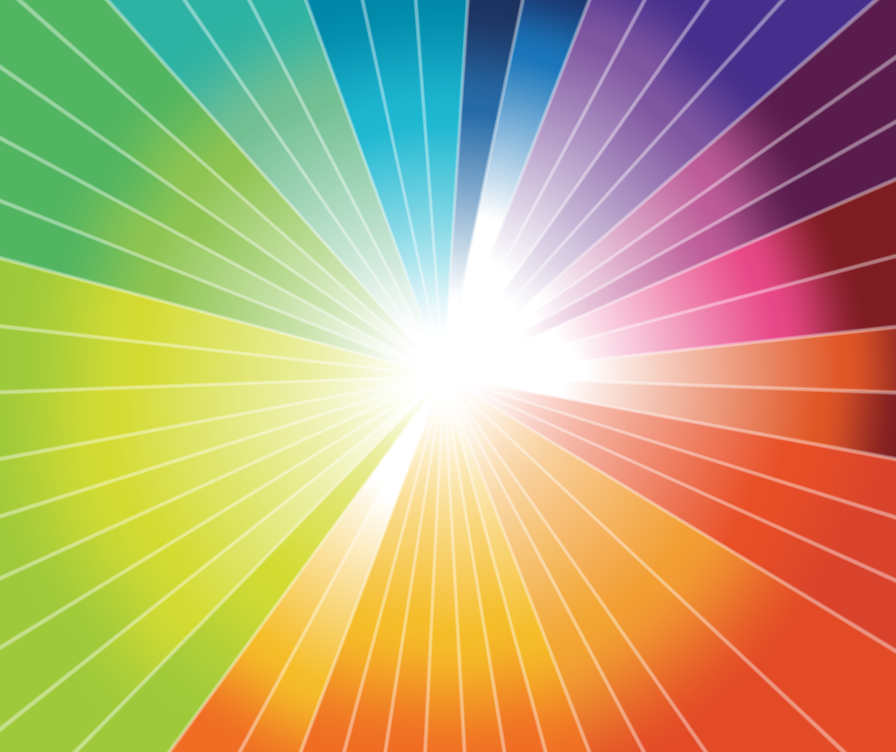
Give the GLSL for this background, as a WebGL 1 fragment shader.

```glsl
precision highp float;
// A rainbow starburst: coloured sectors fan out from a white core.
// Each sector is split into equal blades with pale rays on their edges,
// and fades along the radius from white to a mid and then an outer colour.
uniform vec2 u_resolution;

#define CENTER vec2(0.495, 0.5)
#define CORE_RADIUS 0.09
#define RAY_WIDTH 0.0045
#define RAY_STRENGTH 0.42
#define BLADE_SHIFT 0.05
#define EDGE_SOFTNESS 0.002

const vec3 WHITE = vec3(1.0);
const vec3 YELLOW_LIME = vec3(0.83, 0.86, 0.20);
const vec3 LEAF = vec3(0.62, 0.79, 0.23);
const vec3 AMBER = vec3(0.96, 0.74, 0.16);
const vec3 ORANGE = vec3(0.94, 0.43, 0.14);
const vec3 VERMILION = vec3(0.89, 0.29, 0.15);
const vec3 MAROON = vec3(0.49, 0.11, 0.13);

float radius;
float angle; // degrees, counterclockwise from the right

float hash(float n) {
  return fract(sin(n * 12.99) * 4375.85);
}

// span: start and end angle; stops: radii of white, mid and outer colour.
// Coverages of neighbouring sectors add up to one.
vec3 sector(vec2 span, float blades, vec3 stops, vec3 mid, vec3 outer) {
  float center = 0.5 * (span.x + span.y);
  float halfWidth = 0.5 * (span.y - span.x);
  float offset = mod(angle - center + 180.0, 360.0) - 180.0;
  float soft = min(degrees(EDGE_SOFTNESS / max(radius, 0.001)), 2.0);
  float coverage = smoothstep(-soft, soft, halfWidth - abs(offset));

  // Radial gradient, shifted a little from blade to blade
  float t = (offset / halfWidth * 0.5 + 0.5) * blades;
  float r = radius + BLADE_SHIFT * (hash(floor(t) + center) - 0.5);
  vec3 color = mix(WHITE, mid, clamp((r - stops.x) / (stops.y - stops.x), 0.0, 1.0));
  color = mix(color, outer, smoothstep(stops.y, stops.z, r));

  // Pale rays along the blade edges
  float edgeAngle = abs(fract(t + 0.5) - 0.5) * 2.0 * halfWidth / blades;
  float edgeDistance = radians(edgeAngle) * radius;
  float width = RAY_WIDTH * (0.6 + 0.6 * radius);
  float ray = 1.0 - smoothstep(0.2 * width, width, edgeDistance);
  return coverage * mix(color, WHITE, RAY_STRENGTH * ray);
}

void main() {
  vec2 p = (gl_FragCoord.xy - CENTER * u_resolution) / u_resolution.y;
  radius = length(p);
  angle = degrees(atan(p.y, p.x + 0.00001));
  vec3 color = vec3(0.0);

  // Pink, plum and violet
  color += sector(vec2(6.2, 23.5), 2.0, vec3(0.18, 0.45, 0.58), vec3(0.91, 0.28, 0.53), MAROON);
  color += sector(vec2(23.5, 41.0), 3.0, vec3(0.14, 0.41, 0.56), vec3(0.74, 0.36, 0.60), vec3(0.35, 0.11, 0.30));
  color += sector(vec2(41.0, 68.8), 4.0, vec3(0.14, 0.46, 0.58), vec3(0.50, 0.34, 0.63), vec3(0.27, 0.18, 0.55));

  // Blue, cyan and teal
  color += sector(vec2(68.8, 78.1), 1.0, vec3(0.20, 0.42, 0.53), vec3(0.10, 0.46, 0.73), vec3(0.10, 0.20, 0.42));
  color += sector(vec2(78.1, 86.3), 1.0, vec3(0.08, 0.33, 0.48), vec3(0.15, 0.42, 0.66), vec3(0.11, 0.20, 0.38));
  color += sector(vec2(86.3, 110.1), 3.0, vec3(0.05, 0.34, 0.52), vec3(0.12, 0.72, 0.82), vec3(0.0, 0.53, 0.66));
  color += sector(vec2(110.1, 131.8), 3.0, vec3(0.05, 0.40, 0.54), vec3(0.45, 0.75, 0.58), vec3(0.18, 0.70, 0.64));

  // Green and lime
  color += sector(vec2(131.8, 165.1), 5.0, vec3(0.04, 0.41, 0.56), vec3(0.56, 0.77, 0.32), vec3(0.32, 0.71, 0.38));
  color += sector(vec2(165.1, 190.6), 3.0, vec3(0.0, 0.42, 0.60), YELLOW_LIME, LEAF);
  color += sector(vec2(190.6, 211.5), 3.0, vec3(0.0, 0.43, 0.62), YELLOW_LIME, LEAF);
  color += sector(vec2(211.5, 225.6), 2.0, vec3(0.03, 0.44, 0.62), YELLOW_LIME, LEAF);
  color += sector(vec2(225.6, 233.9), 1.0, vec3(-0.10, 0.32, 0.56), YELLOW_LIME, LEAF);

  // Amber and orange
  color += sector(vec2(233.9, 249.2), 2.0, vec3(0.18, 0.44, 0.58), AMBER, ORANGE);
  color += sector(vec2(249.2, 291.2), 7.0, vec3(0.0, 0.34, 0.52), AMBER, ORANGE);
  color += sector(vec2(291.2, 304.9), 2.0, vec3(-0.02, 0.36, 0.58), vec3(0.95, 0.65, 0.20), VERMILION);
  color += sector(vec2(304.9, 328.7), 2.0, vec3(-0.02, 0.40, 0.60), vec3(0.95, 0.62, 0.20), VERMILION);

  // Red and flame
  color += sector(vec2(328.7, 349.6), 3.0, vec3(0.02, 0.45, 0.62), vec3(0.91, 0.31, 0.15), vec3(0.85, 0.26, 0.17));
  color += sector(vec2(349.6, 366.2), 2.0, vec3(0.18, 0.52, 0.64), vec3(0.88, 0.34, 0.15), MAROON);

  // White core
  float core = exp(-radius * radius / (CORE_RADIUS * CORE_RADIUS));
  gl_FragColor = vec4(mix(color, WHITE, core), 1.0);
}
```
